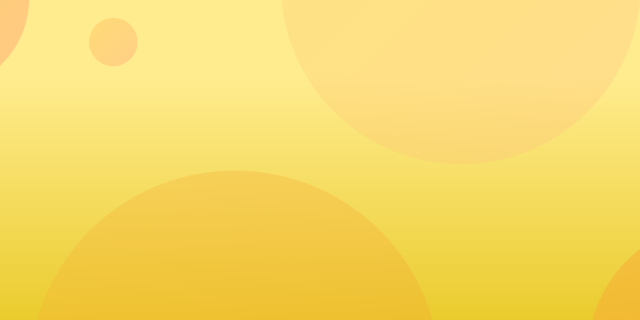
Reproduce this background procedurally as a Shadertoy shader.

```glsl
const vec3 SKY_TOP = vec3(1.0, 0.925, 0.56);
const vec3 SKY_BOTTOM = vec3(0.92, 0.80, 0.18);
const float FADE_START = 0.76;   // height where the sky begins to deepen

const vec3 PEACH_LIGHT = vec3(1.0, 0.80, 0.41);
const vec3 PEACH_DEEP = vec3(1.0, 0.75, 0.49);
const vec3 AMBER_LIGHT = vec3(0.97, 0.68, 0.21);
const vec3 AMBER_DEEP = vec3(0.95, 0.63, 0.18);

// Discs: centre x, centre y, radius, opacity, in canvas heights
const int DISC_COUNT = 5;
const vec4 DISCS[DISC_COUNT] = vec4[DISC_COUNT](
    vec4(1.440, 1.049, 0.562, 0.30),
    vec4(-0.198, 1.005, 0.289, 0.75),
    vec4(0.354, 0.8685, 0.0755, 0.60),
    vec4(0.734, -0.175, 0.642, 0.30),
    vec4(2.254, -0.109, 0.417, 0.55)
);

vec3 skyColor(float height) {
    return mix(SKY_BOTTOM, SKY_TOP, clamp(height / FADE_START, 0.0, 1.0));
}

// Diagonal tint from upper left to lower right of a disc
vec3 discColor(vec2 local, bool isAmber) {
    float blend = clamp(0.5 + 0.35 * (local.x - local.y), 0.0, 1.0);
    return isAmber ? mix(AMBER_LIGHT, AMBER_DEEP, blend)
                   : mix(PEACH_LIGHT, PEACH_DEEP, blend);
}

void mainImage(out vec4 fragColor, in vec2 fragCoord) {
    vec2 uv = fragCoord / iResolution.y;
    float edge = 0.75 / iResolution.y;
    vec3 color = skyColor(uv.y);

    // Translucent discs: peach above, amber below
    for (int i = 0; i < DISC_COUNT; i++) {
        vec4 disc = DISCS[i];
        vec2 offset = uv - disc.xy;
        float coverage = 1.0 - smoothstep(-edge, edge, length(offset) - disc.z);
        vec3 tint = discColor(offset / disc.z, disc.y < 0.5);
        color = mix(color, tint, coverage * disc.w);
    }

    fragColor = vec4(color, 1.0);
}
```
